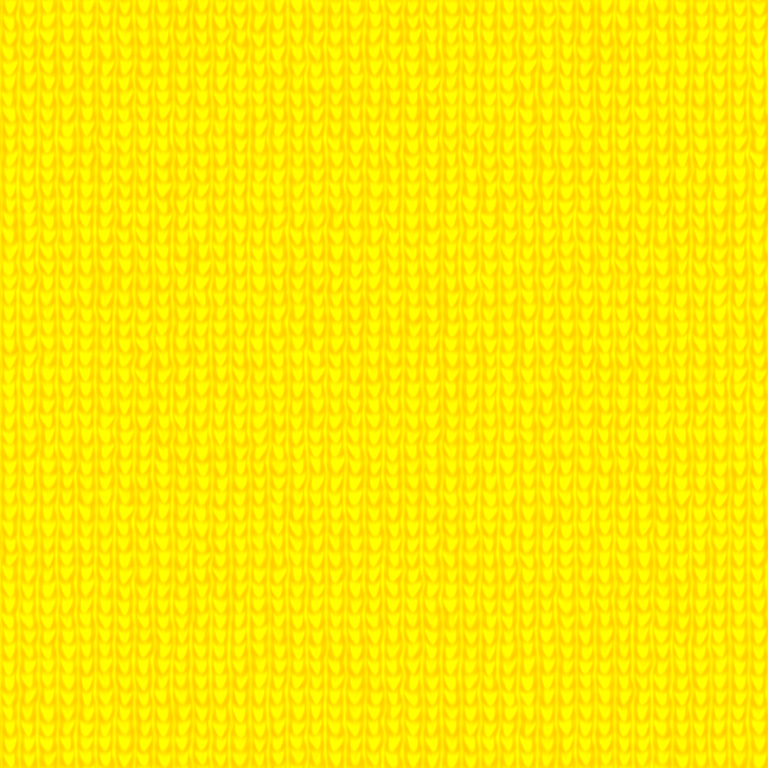
Reproduce this texture procedurally as a WebGL 2 fragment shader.

```glsl
#version 300 es
precision highp float;
// Yellow knitted fabric: 40 columns by 50 rows of steep V-shaped stitches.
uniform vec2 u_resolution;
out vec4 outColor;

float hash(vec2 p) {
  return fract(sin(dot(p, vec2(127.1, 311.7))) * 43758.5453);
}

// Value noise on a lattice that wraps after "period" cells.
float wrapNoise(vec2 uv, vec2 period) {
  vec2 p = uv * period;
  vec2 i = floor(p);
  vec2 f = fract(p);
  f = f * f * (3.0 - 2.0 * f);
  vec2 a = mod(i, period);
  vec2 b = mod(i + 1.0, period);
  return mix(mix(hash(a), hash(vec2(b.x, a.y)), f.x),
             mix(hash(vec2(a.x, b.y)), hash(b), f.x), f.y);
}

// Bright loop that tapers steeply downwards and fades softly into the loop above.
float loopLight(vec2 q, float steepness) {
  float above = q.y + 0.50 - steepness * q.x * q.x;
  float below = 0.42 + 1.1 * q.x * q.x - q.y;
  float sides = 1.0 - smoothstep(0.18, 0.46, abs(q.x));
  return smoothstep(-0.20, 0.50, above) * smoothstep(-0.36, 0.20, below) * sides;
}

void main() {
  vec2 uv = gl_FragCoord.xy / u_resolution;
  vec2 grid = vec2(40.0, 50.0);

  // Yarn wobble bends the columns and shifts neighbouring stitches up and down.
  vec2 wobble = vec2(wrapNoise(uv, vec2(40.0, 50.0)),
                     wrapNoise(uv + 0.5, vec2(40.0, 20.0))) - 0.5;
  vec2 p = uv * grid + wobble * vec2(0.17, 0.30);
  vec2 cell = floor(p);
  vec2 local = fract(p) - 0.5;

  // Each stitch varies in place, lean, taper and brightness.
  float bright = 0.0;
  for (int j = -1; j <= 1; j++) {
    vec2 id = mod(cell + vec2(0.0, float(j)), grid);
    vec2 shift = vec2(hash(id + 3.7), hash(id + 9.1)) - 0.5;
    vec2 q = local - vec2(0.0, float(j)) - shift * vec2(0.09, 0.16);
    q.x += 0.28 * (hash(id + 31.7) - 0.5) * q.y;
    float steepness = 6.5 + 3.5 * hash(id + 17.3);
    bright = max(bright, loopLight(q, steepness) * (0.90 + 0.28 * hash(id + 23.9)));
  }

  // Dark legs slant steeply up and outwards on both sides of the loop.
  float slant = local.y - 2.0 * abs(local.x);
  float leg = 0.18 + 0.13 * cos(6.2831853 * (slant + 0.30));

  // Thin light ridge between columns, swelling once per row.
  float edge = 0.5 - abs(local.x);
  float swell = 0.5 + 0.5 * cos(6.2831853 * (local.y - 0.25));
  float ridge = (1.0 - smoothstep(0.0, 0.16, edge))
              * (0.30 + 0.30 * swell + 0.40 * wrapNoise(uv, vec2(40.0, 50.0)));

  float fibre = wrapNoise(uv, vec2(120.0, 50.0)) - 0.5;
  float light = leg + max(0.88 * bright, 0.90 * ridge) + 0.18 * fibre;
  light = clamp(light, 0.0, 1.0);

  vec3 amber = vec3(1.0, 0.80, 0.0);
  vec3 lemon = vec3(1.0, 1.0, 0.0);
  outColor = vec4(mix(amber, lemon, light), 1.0);
}
```
